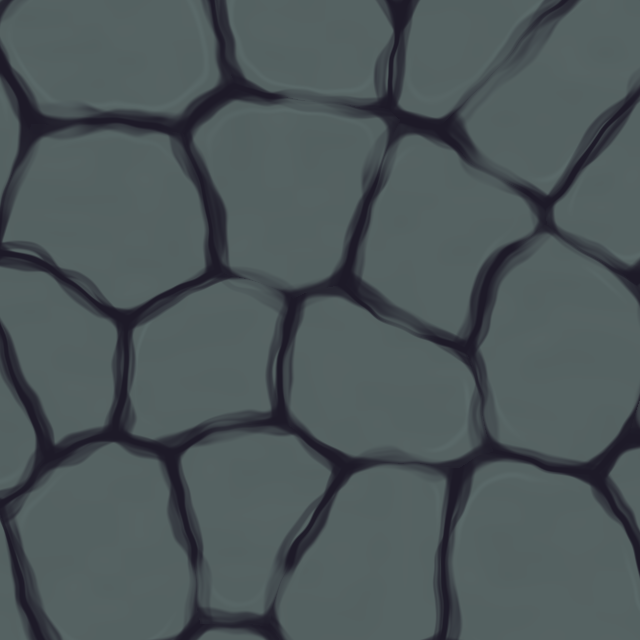
Write a WebGL 1 fragment shader that draws this texture.

```glsl
precision highp float;
// Hand-painted cobblestone: flat grey-green stones split by dark, brushed cracks.
// A warped Voronoi diagram gives the stones; each border is painted with several
// offset, tapering strokes, and the corners where stones meet are filled in.

uniform vec2 u_resolution;

const vec3 STONE_COLOR = vec3(0.332, 0.382, 0.382);
const vec3 RIM_COLOR   = vec3(0.390, 0.455, 0.455);
const vec3 CRACK_COLOR = vec3(0.112, 0.100, 0.152);
const float STONES_ACROSS  = 3.8;   // stones along one side of the canvas
const float JITTER         = 0.80;  // irregularity of the stone centres
const float BEND           = 0.16;  // slow bending of the cracks
const float WOBBLE         = 0.022; // hand tremor of the cracks
const float CORNER_ROUND   = 13.0;  // lower values round the corners more
const float CORE_MIN       = 0.006; // half widths, in stones
const float CORE_MAX       = 0.027;
const float SHADE_WIDTH    = 0.046;
const float SHADE_SPREAD   = 0.15;  // sideways scatter of the shade strokes
const float SHADE_OPACITY  = 0.52;
const float SOFTNESS       = 0.010;
const float STREAK_DENSITY = 48.0;

float hash(vec2 p) {
  vec3 q = fract(p.xyx * vec3(0.1031, 0.1030, 0.0973));
  q += dot(q, q.yzx + 33.33);
  return fract((q.x + q.y) * q.z);
}

vec2 hash2(vec2 p) {
  return vec2(hash(p + 17.3), hash(p + 71.9));
}

float noise(vec2 p) {
  vec2 i = floor(p), f = fract(p);
  f = f * f * (3.0 - 2.0 * f);
  return mix(mix(hash(i), hash(i + vec2(1.0, 0.0)), f.x),
             mix(hash(i + vec2(0.0, 1.0)), hash(i + vec2(1.0, 1.0)), f.x), f.y);
}

vec2 noise2(vec2 p) {
  return vec2(noise(p), noise(p + 43.7)) - 0.5;
}

vec2 stoneCentre(vec2 cell) {
  return cell + 0.5 + JITTER * (hash2(cell) - 0.5);
}

// Coverage of a stroke of the given half width at a distance from its middle.
float stroke(float dist, float halfWidth) {
  return 1.0 - smoothstep(halfWidth * 0.6, halfWidth + SOFTNESS, abs(dist));
}

// Darkness of one border: x is the signed distance across it, y the way along it.
float paintBorder(vec2 q, float seed) {
  float row = seed * 91.0;
  float taper = smoothstep(0.12, 0.45, noise(vec2(q.y * 2.2 + 20.0, row)));
  float light = 1.0;
  for (int k = 0; k < 3; k++) {
    float lane = row + float(k) * 7.31;
    float offset = (noise(vec2(q.y * 2.6 + 40.0, lane)) - 0.5) * SHADE_SPREAD;
    float halfWidth = SHADE_WIDTH * noise(vec2(q.y * 3.1 + 60.0, lane + 3.0));
    float streak = noise(vec2(q.y * 4.0 + 80.0, q.x * STREAK_DENSITY + lane));
    float cover = stroke(q.x - offset, halfWidth + 0.012) * (0.3 + 0.7 * taper);
    light *= 1.0 - cover * SHADE_OPACITY * (0.55 + 0.75 * streak);
  }
  float core = mix(CORE_MIN, CORE_MAX, noise(vec2(q.y * 3.5 + 10.0, row + 5.0)));
  light *= 1.0 - 0.97 * taper * stroke(q.x, core * (0.4 + 0.6 * taper));
  return 1.0 - light;
}

void main() {
  vec2 uv = gl_FragCoord.xy / min(u_resolution.x, u_resolution.y);
  vec2 p = uv * STONES_ACROSS + 11.0;
  p += BEND * noise2(p * 1.9) + WOBBLE * noise2(p * 9.0);

  // Find the stone that owns this point.
  vec2 home = floor(p), centre = home;
  float nearest = 9.0;
  for (int y = -1; y <= 1; y++)
  for (int x = -1; x <= 1; x++) {
    vec2 cell = floor(p) + vec2(float(x), float(y));
    vec2 c = stoneCentre(cell);
    float d = dot(c - p, c - p);
    if (d < nearest) { nearest = d; home = cell; centre = c; }
  }

  // Paint its borders and gather a rounded distance to all of them.
  float light = 1.0, roundSum = 0.0;
  for (int y = -2; y <= 2; y++)
  for (int x = -2; x <= 2; x++) {
    vec2 step2 = vec2(float(x), float(y));
    if (dot(step2, step2) < 0.5) continue;
    vec2 other = stoneCentre(home + step2);
    vec2 normal = normalize(other - centre);
    vec2 toMiddle = 0.5 * (centre + other) - p;
    float dist = dot(toMiddle, normal);
    roundSum += exp(-CORNER_ROUND * dist);
    if (dist < 0.2) {
      // Both stones must agree on the direction of their shared border.
      float side = step2.x + 0.3 * step2.y > 0.0 ? 1.0 : -1.0;
      float along = dot(toMiddle, vec2(-normal.y, normal.x)) * side;
      float seed = hash(home * 2.0 + step2 + 5.0);
      light *= 1.0 - paintBorder(vec2(dist * side, along), seed);
    }
  }
  float rounded = -log(roundSum) / CORNER_ROUND;

  // Fill the corners, some near black and some a lighter slate.
  float reach = 0.045 * (noise(p * 2.3 + 9.0) - 0.45);
  float fill = 1.0 - smoothstep(reach - 0.022, reach + 0.006, rounded);
  light *= 1.0 - fill * mix(0.55, 0.95, noise(p * 1.7 + 31.0));

  // Faint rims and brush mottling on the stones, then the cracks on top.
  float rim = 1.0 - smoothstep(0.0, 0.022, abs(rounded - 0.07));
  rim *= smoothstep(0.45, 0.8, noise(p * 2.1 + 57.0));
  vec3 color = STONE_COLOR + 0.010 * (noise(p * vec2(5.0, 8.0)) - 0.5);
  color = mix(color, RIM_COLOR, 0.35 * rim);
  gl_FragColor = vec4(mix(CRACK_COLOR, color, light), 1.0);
}
```
